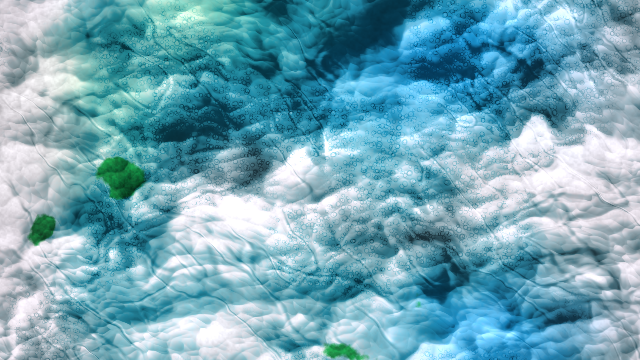
Write a Shadertoy shader that draws this texture.

```glsl
const vec3 PAPER = vec3(0.83, 0.83, 0.86);
const vec3 MIST  = vec3(0.47, 0.70, 0.75);
const vec3 TEAL  = vec3(0.14, 0.55, 0.65);
const vec3 DEEP  = vec3(0.03, 0.27, 0.35);
const vec3 GREEN = vec3(0.05, 0.48, 0.20);
const vec3 BLUE_TINT  = vec3(0.55, 0.92, 1.16);
const vec3 LEAF_TINT  = vec3(0.93, 1.06, 0.90);
const vec2 LIGHT = vec2(-0.45, 0.89);
const float FOLD_ANGLE = -0.38;   // main direction of the folds
const float FOLD_SCALE = 4.2;     // largest facets per canvas height
const float FOLD_DYE = 0.27;      // dye gathered in the shadow side
const float FOLD_SHADE = 0.13;    // plain light and shadow
const float BUBBLE_SCALE = 46.0;
const float GRAIN = 0.13;

float hash(vec2 p) { return fract(sin(dot(p, vec2(127.1, 311.7))) * 43758.5); }
vec2 hash2(vec2 p) { return vec2(hash(p), hash(p + 37.3)); }

float noise(vec2 p) {
    vec2 i = floor(p), f = fract(p);
    f = f * f * (3.0 - 2.0 * f);
    return mix(mix(hash(i), hash(i + vec2(1, 0)), f.x),
               mix(hash(i + vec2(0, 1)), hash(i + vec2(1, 1)), f.x), f.y);
}
vec2 noise2(vec2 p) { return vec2(noise(p), noise(p + 51.7)) - 0.5; }

float fbm(vec2 p) {
    float sum = 0.0, amp = 0.5;
    for (int i = 0; i < 5; i++) {
        sum += amp * noise(p);
        p = mat2(1.6, 1.2, -1.2, 1.6) * p + 9.1;
        amp *= 0.5;
    }
    return sum;
}

vec2 alongFold(vec2 p, float angle) {
    vec2 dir = vec2(cos(angle), sin(angle));
    return vec2(dot(p, dir), dot(p, vec2(-dir.y, dir.x)));
}

float blob(vec2 p, vec2 centre, vec2 size) {
    vec2 d = (p - centre) / size;
    return exp(-dot(d, d));
}

// Shadow of tilted facets, softly joined at their borders
float facets(vec2 q, vec2 light) {
    vec2 cell = floor(q);
    float sum = 0.0, total = 1e-5;
    for (int y = -1; y <= 1; y++)
    for (int x = -1; x <= 1; x++) {
        vec2 id = cell + vec2(x, y);
        vec2 d = q - id - hash2(id);
        float weight = exp(-26.0 * dot(d, d));
        sum += weight * ((hash(id + 7.7) - 0.5) * 1.1 - 1.4 * dot(d, light));
        total += weight;
    }
    return sum / total;
}

float crumple(vec2 p) {
    float sum = 0.0, amp = 1.0, scale = FOLD_SCALE;
    for (int i = 0; i < 5; i++) {
        float k = float(i);
        float angle = FOLD_ANGLE + 0.75 * sin(k * 2.4);
        vec2 q = alongFold(p, angle) * scale * vec2(0.5, 1.0) + k * 13.7;
        float strength = 0.45 + 1.1 * noise(p * 3.5 + k * 5.3);
        sum += amp * strength * facets(q, alongFold(LIGHT, angle));
        amp *= 0.78;
        scale *= 1.85;
    }
    return sum;
}

// Thin dark folds with a lit lip
float creases(vec2 p) {
    float sum = 0.0;
    for (int i = 0; i < 4; i++) {
        float k = float(i);
        vec2 q = alongFold(p, FOLD_ANGLE + 0.8 * sin(k * 1.9));
        float n = noise(q * vec2(2.5, 8.0) * (1.0 + 0.5 * k) + k * 21.3);
        float mask = smoothstep(0.42, 0.7, noise(p * 5.0 + k * 17.9));
        float dark = smoothstep(0.05, 0.0, abs(n - 0.5));
        float lip = smoothstep(0.05, 0.0, abs(n - 0.58));
        sum += mask * (dark - 0.7 * lip);
    }
    return sum;
}

// Clusters of small dried rings
float bubbles(vec2 p) {
    float sum = 0.0;
    for (int i = 0; i < 3; i++) {
        float k = float(i);
        vec2 q = alongFold(p, k * 1.1 + 0.4) * BUBBLE_SCALE * (1.0 + 0.22 * k);
        vec2 id = floor(q);
        float r = length(fract(q) - 0.5 - 0.2 * (hash2(id) - 0.5)) - mix(0.22, 0.36, hash(id + 3.1));
        sum += step(0.5, hash(id + 11.9)) * (smoothstep(0.13, 0.0, abs(r)) - 0.25 * smoothstep(0.0, -0.15, r));
    }
    return sum * smoothstep(0.45, 0.68, noise(p * 5.5 + 3.3));
}

void mainImage(out vec4 fragColor, in vec2 fragCoord) {
    vec2 p = fragCoord / iResolution.y;
    float right = iResolution.x / iResolution.y;
    vec2 w = p + 0.07 * noise2(p * 4.0) + 0.03 * noise2(p * 13.0) + 0.009 * noise2(p * 40.0);
    vec2 soft = p + 0.22 * noise2(p * 3.0) + 0.08 * noise2(p * 11.0);

    // Zones of colour
    float blue = blob(soft, vec2(1.27, 0.88), vec2(0.42, 0.22)) + blob(soft, vec2(1.40, 0.05), vec2(0.28, 0.15));
    float leaf = blob(soft, vec2(0.62, 0.95), vec2(0.25, 0.15)) + 0.7 * blob(soft, vec2(0.22, 0.70), vec2(0.25, 0.18));
    float mauve = blob(soft, vec2(0.72, 0.47), vec2(0.22, 0.12)) + blob(soft, vec2(1.22, 0.37), vec2(0.24, 0.13))
                + smoothstep(0.25, 0.0, soft.x) + smoothstep(right - 0.4, right, soft.x);
    float pale = blob(soft, vec2(1.45, 0.48), vec2(0.28, 0.20))
               + smoothstep(0.36, 0.0, soft.x) + smoothstep(right - 0.42, right - 0.05, soft.x);
    float pool = blob(soft, vec2(0.60, 0.14), vec2(0.45, 0.14)) + blob(soft, vec2(0.85, 0.68), vec2(0.45, 0.18));

    // Dye depth, gathered in folds and rings
    float relief = crumple(w);
    float crease = creases(w);
    float grain = 0.6 * noise(p * 120.0) + 0.4 * noise(p * 230.0) - 0.5;
    float dye = 0.40 + 0.75 * (fbm(p * 3.2 + 4.0) - 0.48) + 0.30 * blue + 0.14 * pool - 0.25 * pale;
    dye += FOLD_DYE * relief + 0.13 * crease + 0.13 * bubbles(p + 0.004 * noise2(p * 30.0)) + GRAIN * grain;

    vec3 col = mix(PAPER, MIST, smoothstep(0.04, 0.42, dye));
    col = mix(col, TEAL, smoothstep(0.40, 0.70, dye));
    col = mix(col, DEEP, smoothstep(0.68, 1.02, dye));

    // Tints and light
    col *= mix(vec3(1), BLUE_TINT, min(blue, 1.0) * 0.8);
    col *= mix(vec3(1), LEAF_TINT, min(leaf, 1.0));
    float grey = dot(col, vec3(0.3, 0.55, 0.15));
    col = mix(col, grey * vec3(1.04, 0.99, 1.03), 0.55 * min(mauve, 1.0));
    col *= 1.0 - FOLD_SHADE * relief - 0.07 * crease + 0.12 * grain;

    // Green stains with ragged rims
    float stain = blob(w, vec2(0.33, 0.51), vec2(0.10, 0.055)) + blob(w, vec2(0.10, 0.38), vec2(0.045, 0.06))
                + 0.7 * blob(w, vec2(1.18, 0.15), vec2(0.035, 0.06)) + 0.8 * blob(w, vec2(0.97, 0.02), vec2(0.08, 0.04));
    stain = smoothstep(0.48, 0.68, stain + 0.9 * (fbm(p * 22.0) - 0.5));
    col = mix(col, GREEN * (1.0 - 0.35 * relief + 0.5 * grain), 0.9 * stain);

    fragColor = vec4(clamp(col, 0.0, 1.0), 1.0);
}
```
